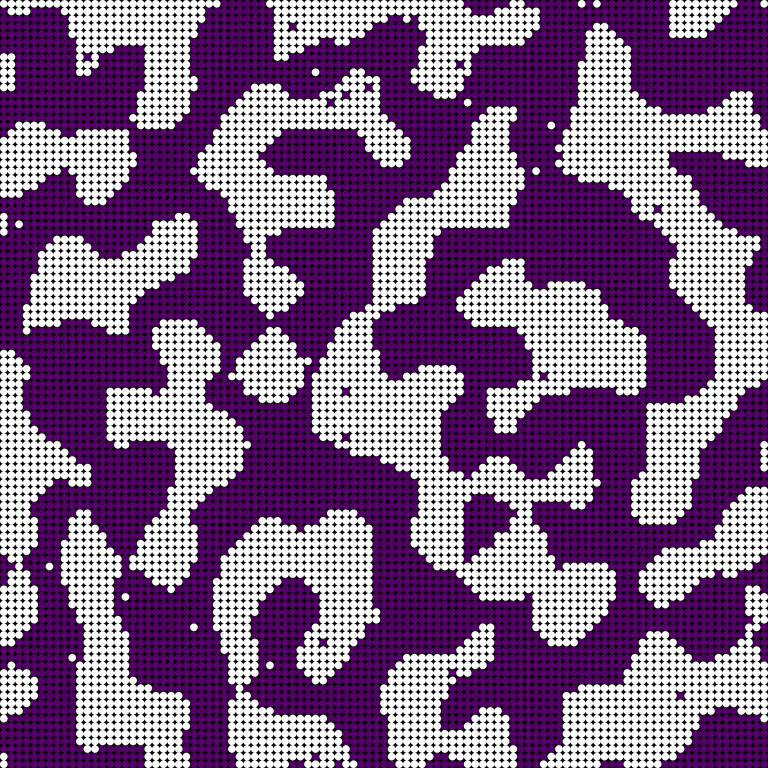
Give the GLSL for this pattern, as a Shadertoy shader.

```glsl
// A grid of touching round dots on black, coloured white or purple by a
// blotchy camouflage field. The field is a sum of plane waves of similar
// wavelength; its sign picks the colour, and a few stray dots are flipped.

const float CELLS = 101.0;   // dots along the canvas height
const int WAVES = 40;
const float TAU = 6.2831853;

float hash(vec2 p) {
    vec3 q = fract(p.xyx * 0.1031);
    q += dot(q, q.yzx + 33.33);
    return fract((q.x + q.y) * q.z);
}

// Random field with zero mean and unit variance
float blotches(vec2 p) {
    float sum = 0.0;
    for (int i = 0; i < WAVES; i++) {
        float n = float(i);
        float angle = 0.5 * TAU * (n + hash(vec2(n, 3.7))) / float(WAVES);
        float cycles = mix(4.0, 11.0, hash(vec2(n, 17.3)));
        float phase = hash(vec2(n, 41.9));
        vec2 direction = vec2(cos(angle), sin(angle));
        sum += cos(TAU * (cycles * dot(p, direction) + phase));
    }
    return sum * sqrt(2.0 / float(WAVES));
}

// Colour of one dot, constant over its cell
vec3 dotColour(vec2 cell) {
    const vec3 white = vec3(1.0);
    const vec3 purple = vec3(0.32, 0.0, 0.395);
    float field = blotches((cell + 0.5) / CELLS);
    bool isWhite = field > 0.0;

    // Stray dots, more common near the blotch borders
    if (hash(cell + 71.0) < 0.008 * exp(-field * field)) isWhite = !isWhite;
    return isWhite ? white : purple;
}

void mainImage(out vec4 fragColor, in vec2 fragCoord) {
    vec2 p = fragCoord / iResolution.y * CELLS;
    float pixel = CELLS / iResolution.y;

    // Add the coverage of the four nearest dots, so contacts blend cleanly
    vec2 corner = floor(p - 0.5);
    vec3 colour = vec3(0.0);
    for (int k = 0; k < 4; k++) {
        vec2 cell = corner + vec2(k % 2, k / 2);
        float edge = 0.5 - length(p - cell - 0.5);
        float coverage = clamp(0.5 + edge / pixel, 0.0, 1.0);
        if (coverage > 0.0) colour += coverage * dotColour(cell);
    }
    fragColor = vec4(min(colour, 1.0), 1.0);
}
```
